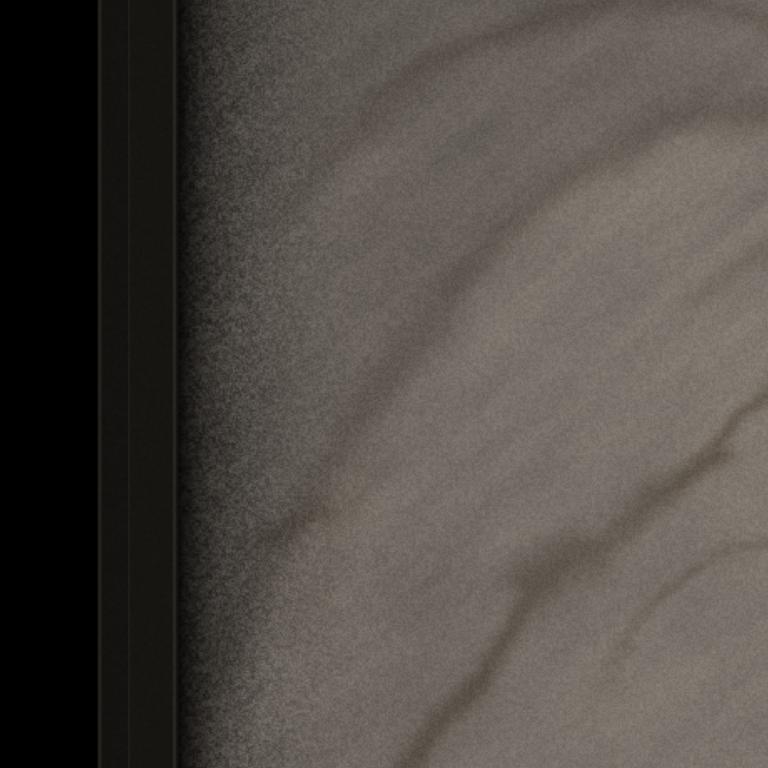
Write a WebGL 1 fragment shader that draws this texture.

```glsl
precision highp float;
// Dim veined plaster wall beside a dark metal frame and a black opening.
#define FRAME_LEFT 0.127
#define FRAME_SEAM 0.168
#define WALL_LEFT 0.232
#define WALL_TINT vec3(0.482, 0.452, 0.420)
#define VEIN_TINT vec3(0.76, 0.73, 0.69)
#define FRAME_TINT vec3(0.092, 0.084, 0.073)
#define GRAIN 0.055
#define WARP 0.022

uniform vec2 u_resolution;

float hash(vec2 p) {
  vec3 q = fract(vec3(p.xyx) * 0.1031);
  q += dot(q, q.yzx + 33.33);
  return fract((q.x + q.y) * q.z);
}

float noise(vec2 p) {
  vec2 i = floor(p), f = fract(p);
  f = f * f * (3.0 - 2.0 * f);
  return mix(mix(hash(i), hash(i + vec2(1.0, 0.0)), f.x),
             mix(hash(i + vec2(0.0, 1.0)), hash(i + 1.0), f.x), f.y);
}

float fbm(vec2 p) {
  float sum = 0.0, amp = 0.5;
  for (int i = 0; i < 5; i++) {
    sum += amp * noise(p);
    p = mat2(1.6, 1.2, -1.2, 1.6) * p + 7.3;
    amp *= 0.5;
  }
  return sum;
}

// Soft stroke from a to b.
float stroke(vec2 p, vec2 a, vec2 b, float width) {
  vec2 d = b - a;
  float t = clamp(dot(p - a, d) / dot(d, d), 0.0, 1.0);
  float r = length(p - a - d * t) / width;
  return exp(-r * r);
}

// Signed distance above a downward parabola.
float arcSide(vec2 p, vec2 apex, float bend) {
  float x = p.x - apex.x;
  return (p.y - apex.y + bend * x * x) / sqrt(1.0 + 4.0 * bend * bend * x * x);
}

float bell(float d, float width) {
  return exp(-d * d / (width * width));
}

float line(float x, float center, float width) {
  return 1.0 - smoothstep(width * 0.4, width, abs(x - center));
}

vec3 wall(vec2 uv) {
  vec2 p = uv + WARP * (vec2(fbm(uv * 11.0), fbm(uv * 11.0 + 40.0)) - 0.5) * 2.0;
  vec2 along = vec2(dot(uv, vec2(0.77, 0.64)), dot(uv, vec2(-0.64, 0.77)));
  float cloud = fbm(uv * 5.0 + 3.0);
  float streak = fbm(along * vec2(7.0, 34.0));

  // Shadow falling off from the frame.
  float t = max(uv.x - WALL_LEFT, 0.0);
  float light = 1.0 - 0.64 * exp(-t / 0.06) - 0.27 * exp(-t / 0.25);
  light *= 1.0 - 0.05 * smoothstep(0.6, 1.0, uv.y);
  light *= 1.0 + 0.16 * (cloud - 0.48) + 0.14 * (streak - 0.48);

  // Broad curved bands, darker on their upper side.
  float middle = arcSide(p, vec2(1.0, 0.84), 1.5);
  float upper = arcSide(p, vec2(0.85, 1.0), 1.15);
  float lower = arcSide(p, vec2(1.0, 0.297), 3.9);
  light *= 1.0 - 0.08 * smoothstep(-0.02, 0.03, middle);
  light *= 1.0 + 0.05 * bell(middle + 0.05, 0.045);
  float vein = 0.35 * bell(middle - 0.018, 0.028);
  vein += 0.42 * bell(upper, 0.018) * smoothstep(0.3, 0.5, uv.x);
  light *= 1.0 + 0.04 * bell(upper + 0.05, 0.04);
  vein += 0.42 * bell(lower, 0.010) * smoothstep(0.72, 0.85, uv.x);

  // Main diagonal vein with a broken, thicker middle.
  float crack = stroke(p, vec2(0.53, 0.0), vec2(0.625, 0.115), 0.018);
  crack = max(crack, stroke(p, vec2(0.625, 0.115), vec2(0.69, 0.23), 0.017));
  crack = max(crack, stroke(p, vec2(0.69, 0.235), vec2(0.76, 0.28), 0.030));
  crack = max(crack, stroke(p, vec2(0.76, 0.28), vec2(0.93, 0.41), 0.018));
  crack = max(crack, 0.8 * stroke(p, vec2(0.90, 0.40), vec2(1.01, 0.50), 0.010));
  vein += crack * (0.45 + 0.85 * streak);

  // Faint side marks.
  vein += 0.45 * stroke(p, vec2(0.325, 0.29), vec2(0.43, 0.335), 0.018);
  vein += 0.25 * stroke(p, vec2(0.40, 0.18), vec2(0.48, 0.38), 0.030);
  vein += 0.25 * stroke(p, vec2(0.90, 0.62), vec2(1.0, 0.675), 0.016);
  vec3 color = WALL_TINT * light * mix(vec3(1.0), VEIN_TINT, clamp(vein, 0.0, 1.1));

  // Fine grain, rougher in the shaded plaster.
  float rough = noise(uv * 230.0) - 0.5;
  float fine = noise(uv * 460.0 + 9.0) - 0.5;
  float shade = exp(-t / 0.08);
  color *= 1.0 + rough * (0.07 + 0.6 * shade) + fine * 0.5 * shade;
  return color + GRAIN * fine * smoothstep(0.0, 0.1, t);
}

vec3 frame(vec2 uv) {
  float tone = 0.86 + 0.12 * smoothstep(FRAME_SEAM - 0.002, FRAME_SEAM + 0.002, uv.x);
  tone += 0.7 * line(uv.x, FRAME_LEFT + 0.003, 0.003);
  tone += 0.35 * line(uv.x, FRAME_SEAM, 0.002);
  tone += 0.7 * line(uv.x, WALL_LEFT - 0.005, 0.003);
  tone += 0.16 * (noise(uv * 380.0) - 0.5);
  return FRAME_TINT * tone;
}

void main() {
  vec2 uv = gl_FragCoord.xy / u_resolution;
  float soft = 1.0 / u_resolution.x;
  vec3 color = frame(uv) * smoothstep(-soft, soft, uv.x - FRAME_LEFT);
  color = mix(color, wall(uv), smoothstep(-soft, soft, uv.x - WALL_LEFT));
  gl_FragColor = vec4(clamp(color, 0.0, 1.0), 1.0);
}
```
